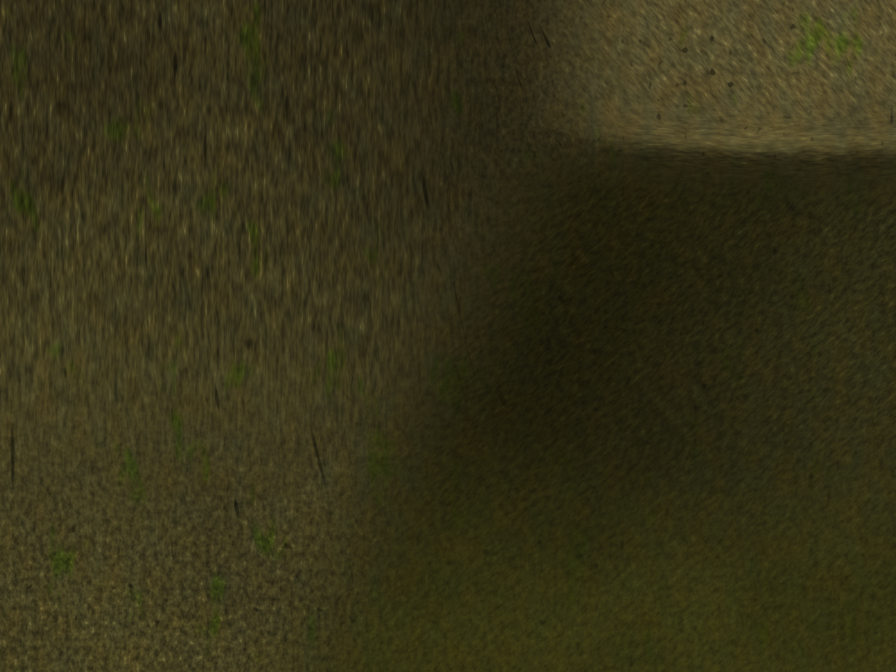
This texture is drawn by a WebGL 2 fragment shader. Its source:

```glsl
#version 300 es
precision highp float;
uniform vec2 u_resolution;
out vec4 fragColor;

// Pseudo-random unit gradient for a lattice cell
vec2 cellGradient(vec2 cell) {
    uvec2 q = uvec2(ivec2(cell) + 4096);
    uint h = q.x * 1597334u ^ q.y * 3812015u;
    h = (h ^ (h >> 15u)) * 668265u;
    h = (h ^ (h >> 13u)) * 374761u;
    h ^= h >> 16u;
    float angle = float(h & 65535u) * 6.28319 / 65536.0;
    return vec2(cos(angle), sin(angle));
}

// Gradient noise, roughly -0.7 to 0.7
float noise(vec2 p) {
    vec2 i = floor(p), f = p - i;
    vec2 s = f * f * f * (f * (f * 6.0 - 15.0) + 10.0);
    float a = dot(cellGradient(i), f);
    float b = dot(cellGradient(i + vec2(1, 0)), f - vec2(1, 0));
    float c = dot(cellGradient(i + vec2(0, 1)), f - vec2(0, 1));
    float d = dot(cellGradient(i + vec2(1, 1)), f - vec2(1, 1));
    return mix(mix(a, b, s.x), mix(c, d, s.x), s.y);
}

// Three octaves of noise with a given stretch
float grain(vec2 p) {
    float sum = 0.0, weight = 0.75;
    for (int i = 0; i < 3; i++) {
        sum += weight * noise(p);
        p = p * 1.73 + vec2(17.3, 31.7);
        weight *= 0.72;
    }
    return sum;
}

// Coordinates along and across a slanted direction
vec2 slanted(vec2 p, float angle) {
    float c = cos(angle), s = sin(angle);
    return vec2(c * p.x + s * p.y, c * p.y - s * p.x);
}

void main() {
    vec2 p = gl_FragCoord.xy / u_resolution.y;
    float broad = noise(p * 5.0) + 0.5 * noise(p * 13.0 + 40.0);

    // Terrain: crest of the ridge and edge of the shaded hollow
    float crest = 0.779 + 0.15 * (p.x - 1.22) * (p.x - 1.22);
    float above = p.y - crest;
    float inside = p.x - (0.56 + 0.47 * (p.y - 0.22)) + 0.03 * broad;
    float below = smoothstep(0.03, -0.09, above);
    float hollow = smoothstep(-0.13, 0.13, inside) * below;
    float lit = smoothstep(0.76, 0.99, p.x + 0.12 * above) * smoothstep(-0.025, 0.02, above);

    // Dry soil, darker towards the top
    vec3 soil = mix(vec3(0.255, 0.235, 0.125), vec3(0.205, 0.185, 0.098), smoothstep(0.35, 0.95, p.y));
    soil *= 1.0 - 0.18 * smoothstep(0.3, 0.75, p.x) * smoothstep(0.0, 0.2, p.y);
    soil = mix(soil, vec3(0.275, 0.255, 0.13), 0.6 * smoothstep(0.3, 0.0, p.y) * smoothstep(0.6, 0.1, p.x));

    // Shade, lifting to the right and turning mossy at the bottom
    vec3 shade = mix(vec3(0.122, 0.112, 0.042), vec3(0.178, 0.168, 0.078), smoothstep(0.15, 0.6, inside));
    shade = mix(shade, vec3(0.205, 0.2, 0.072), smoothstep(0.4, 0.04, p.y));
    vec3 color = mix(soil, shade, hollow);

    // Sunlit bank and its pale crest
    color = mix(color, vec3(0.325, 0.295, 0.172), lit);
    float rim = exp(-pow((above - 0.006) / 0.013, 2.0)) * smoothstep(0.88, 1.08, p.x);
    color += vec3(0.045, 0.042, 0.022) * rim;
    color *= 1.0 + 0.13 * broad;

    // Grass tufts, drawn out vertically on the steep left face
    float steep = smoothstep(0.9, 0.5, p.x) * smoothstep(0.1, 0.6, p.y);
    float tuft = noise(p * vec2(17.0, 8.0) + 7.0) + 0.4 * noise(p * vec2(70.0, 28.0));
    float grass = smoothstep(0.28, 0.62, tuft) * (1.0 - 0.6 * hollow);
    color = mix(color, color * vec3(0.8, 1.05, 0.5), 0.8 * grass);
    float rust = noise(p * vec2(38.0, 19.0) + 90.0);
    color *= 1.0 + vec3(0.08, 0.0, -0.12) * rust;

    // Grain direction follows the slope
    float streaks = grain(p * vec2(125.0, 28.0));
    float crumbs = grain(p * vec2(105.0, 78.0) + 300.0);
    float downhill = grain(slanted(p, 0.75) * vec2(62.0, 130.0));
    float uphill = grain(slanted(p, -0.85) * vec2(50.0, 125.0) + 200.0);
    float level = grain(vec2(p.x * 38.0, above * 150.0) + 500.0);
    float right = mix(uphill, downhill, below);
    right = mix(right, crumbs, 0.5 * smoothstep(0.5, 0.1, p.y));
    float texture_ = mix(crumbs, streaks, steep);
    texture_ = mix(texture_, right, max(hollow, lit));
    texture_ = mix(texture_, level, exp(-pow(above / 0.05, 2.0)) * smoothstep(0.85, 1.0, p.x));
    float contrast = mix(0.55, 0.42, max(hollow, lit)) * (1.0 - 0.4 * rim);
    color *= 1.0 + contrast * texture_;

    // Dark cracks and pale straws
    float crack = noise(p * mix(vec2(75.0, 60.0), vec2(90.0, 16.0), steep) + 150.0);
    color *= 1.0 - 0.4 * smoothstep(0.38, 0.6, crack) * (1.0 - 0.5 * hollow);
    float straw = smoothstep(0.35, 0.75, texture_) * (1.0 - 0.75 * hollow);
    color += vec3(0.06, 0.058, 0.04) * straw;

    fragColor = vec4(clamp(color, 0.0, 1.0), 1.0);
}
```
